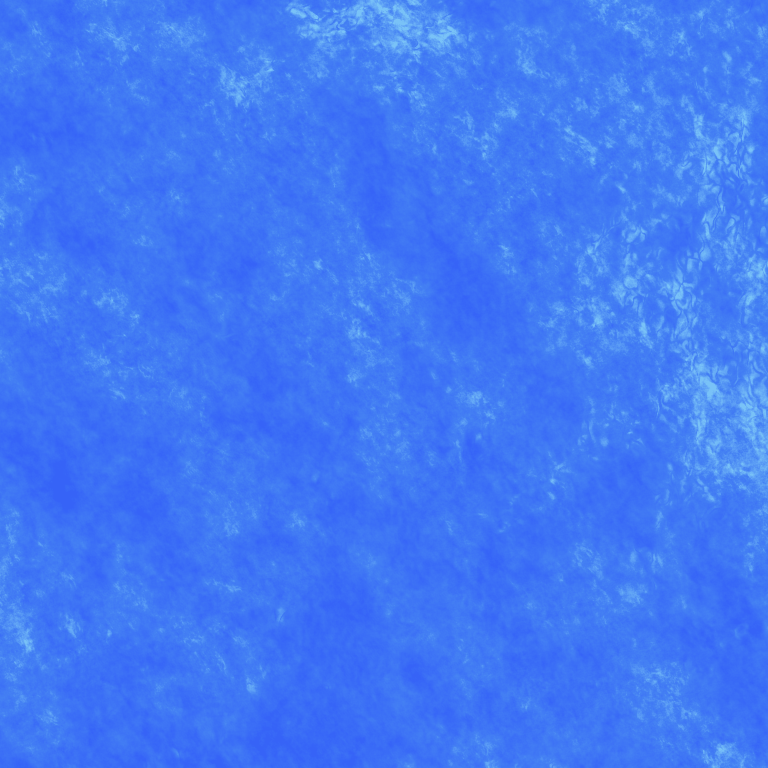
Reproduce this texture procedurally as a three.js fragment shader.

```glsl
// Rippled blue water surface with diagonal clouding and pale crinkled glints.
varying vec2 vUv;

const vec3 DEEP_BLUE = vec3(0.210, 0.390, 0.970);
const vec3 MID_BLUE = vec3(0.270, 0.508, 0.952);
const vec3 PALE_BLUE = vec3(0.475, 0.760, 0.970);

vec2 hash2(vec2 cell) {
  vec2 k = vec2(dot(cell, vec2(127.1, 311.7)), dot(cell, vec2(269.5, 183.3)));
  return fract(sin(k) * 43758.5453);
}

float valueNoise(vec2 p) {
  vec2 i = floor(p);
  vec2 f = fract(p);
  f = f * f * (3.0 - 2.0 * f);
  float low = mix(hash2(i).x, hash2(i + vec2(1.0, 0.0)).x, f.x);
  float high = mix(hash2(i + vec2(0.0, 1.0)).x, hash2(i + vec2(1.0)).x, f.x);
  return mix(low, high, f.y);
}

// Layered noise, normalised to 0..1; roughness weights the fine layers.
float layeredNoise(vec2 p, float roughness) {
  float sum = 0.0;
  float total = 0.0;
  float weight = 1.0;
  for (int i = 0; i < 4; i++) {
    sum += weight * valueNoise(p);
    total += weight;
    weight *= roughness;
    p = mat2(0.96, 0.28, -0.28, 0.96) * p * 2.03 + 17.3;
  }
  return sum / total;
}

// Cellular noise: gap between the two nearest points, zero on cell borders.
float cellGap(vec2 p) {
  vec2 base = floor(p);
  float nearest = 8.0;
  float second = 8.0;
  for (int y = -1; y <= 1; y++) {
    for (int x = -1; x <= 1; x++) {
      vec2 cell = base + vec2(float(x), float(y));
      float d = length(cell + hash2(cell) - p);
      second = min(second, max(nearest, d));
      nearest = min(nearest, d);
    }
  }
  return second - nearest;
}

// Soft elliptical spot.
float softSpot(vec2 p, vec2 centre, vec2 radius) {
  vec2 q = (p - centre) / radius;
  return exp(-dot(q, q));
}

// Pale flakes split by ragged creases, gathered where coverage is high.
float crinkle(vec2 p, vec2 density, float coverage) {
  vec2 q = p * density;
  float patches = layeredNoise(q * 0.24 + 5.0, 0.9);
  vec2 ragged = vec2(valueNoise(q * 1.7), valueNoise(q * 1.7 + 31.0)) - 0.5;
  float flakes = smoothstep(0.02, 0.55, cellGap(q + 1.1 * ragged));
  float lit = smoothstep(0.67, 0.93, patches + 0.31 * coverage);
  return lit * (0.25 + 0.75 * flakes);
}

vec3 waterRamp(float tone) {
  vec3 body = mix(DEEP_BLUE, MID_BLUE, clamp(tone, 0.0, 1.0));
  return mix(body, PALE_BLUE, clamp(tone - 1.0, 0.0, 1.0));
}

void main() {
  // Bend the surface a little, then stretch it along the falling diagonal.
  vec2 bend = vec2(layeredNoise(vUv * 12.0, 0.7), layeredNoise(vUv * 12.0 + 40.0, 0.7)) - 0.5;
  vec2 bent = vUv + 0.03 * bend;
  vec2 streak = vec2(dot(bent, vec2(0.62, -0.78)) * 0.65, dot(bent, vec2(0.78, 0.62)));

  // Broad clouds, finer mottling, and grain that is stronger on light clouds.
  float clouds = layeredNoise(streak * 7.0 + 3.0, 0.65) - 0.5;
  float mottle = layeredNoise(streak * 24.0 + 9.0, 0.85) - 0.5;
  float grain = layeredNoise(vUv * 85.0, 0.9) - 0.5;
  float lightness = smoothstep(-0.18, 0.15, clouds + 0.4 * mottle);
  float tone = 0.66 + 1.35 * clouds + 1.6 * mottle + mix(0.7, 1.4, lightness) * grain;

  // Glints run upright along the right side and level across the top.
  float rightSide = softSpot(vUv, vec2(0.97, 0.58), vec2(0.22, 0.38));
  float topBand = softSpot(vUv, vec2(0.50, 0.96), vec2(0.26, 0.07));
  float glints = crinkle(bent, vec2(76.0, 48.0), rightSide)
    + crinkle(bent + 7.0, vec2(56.0, 82.0), topBand);

  // Faint grainy flecks on the lighter clouds.
  float flecks = smoothstep(0.54, 0.80, layeredNoise(streak * 55.0, 0.9));
  tone += 0.9 * glints + 0.6 * flecks * lightness;
  tone += 0.22 * rightSide + 0.16 * topBand;

  gl_FragColor = vec4(waterRamp(tone), 1.0);
}
```
